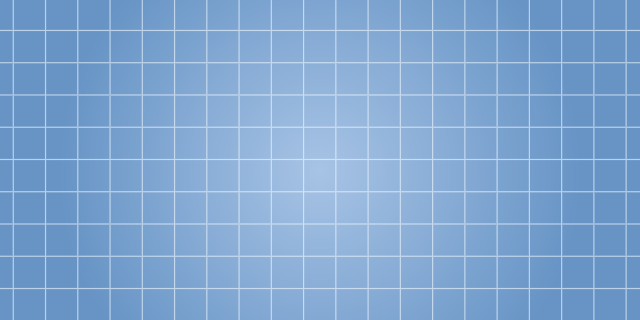
A Shadertoy shader for this background:

```glsl
#define CELL_SIZE 0.1008
#define GRID_ANCHOR vec2(-0.0513, 0.5016)
#define LINE_WIDTH 0.0037
#define LINE_OPACITY 0.62
#define GLOW_CENTER vec2(0.0, 0.466)
#define GLOW_RADIUS 0.82
#define GLOW_COLOR vec3(0.655, 0.765, 0.898)
#define EDGE_COLOR vec3(0.403, 0.580, 0.773)
#define LINE_COLOR vec3(0.94, 0.97, 1.0)

// Share of a pixel covered by the nearest grid line, per axis
vec2 lineCoverage(vec2 p, float pixel) {
    vec2 offset = (fract((p - GRID_ANCHOR) / CELL_SIZE + 0.5) - 0.5) * CELL_SIZE;
    vec2 upper = min(offset + 0.5 * pixel, vec2(0.5 * LINE_WIDTH));
    vec2 lower = max(offset - 0.5 * pixel, vec2(-0.5 * LINE_WIDTH));
    return clamp((upper - lower) / pixel, 0.0, 1.0);
}

void mainImage(out vec4 fragColor, in vec2 fragCoord) {
    // Canvas heights, with x measured from the middle
    float pixel = 1.0 / iResolution.y;
    vec2 p = (fragCoord - vec2(0.5 * iResolution.x, 0.0)) * pixel;

    // Radial glow
    float falloff = clamp(length(p - GLOW_CENTER) / GLOW_RADIUS, 0.0, 1.0);
    vec3 color = mix(GLOW_COLOR, EDGE_COLOR, falloff);

    // Translucent grid
    vec2 coverage = lineCoverage(p, pixel);
    float grid = max(coverage.x, coverage.y);
    color = mix(color, LINE_COLOR, grid * LINE_OPACITY);

    fragColor = vec4(color, 1.0);
}
```
